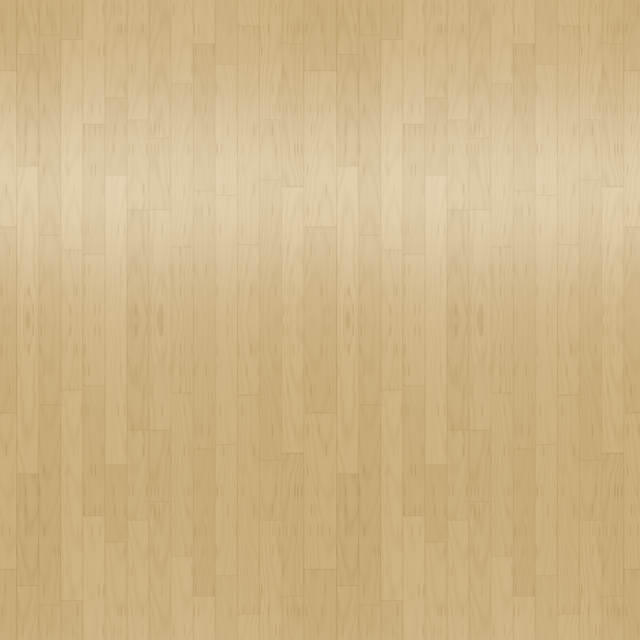
Write a WebGL 1 fragment shader that draws this texture.

```glsl
precision highp float;
uniform vec2 u_resolution;

#define REPEATS 2.0
#define PLANK_WIDTH 0.0345
#define LAST_PLANK 13.0
#define FIRST_SEAM 0.026
#define SEAM_WIDTH 0.0005
#define SEAM_DEPTH 0.045
#define TONE_RANGE 0.036
#define RING_DEPTH 0.024
#define FLECK_DEPTH 0.05
#define GLOW_HEIGHT 0.71
#define SHADED_WOOD vec3(0.775, 0.665, 0.463)
#define LIT_WOOD vec3(0.868, 0.793, 0.660)

const float TAU = 6.2831853;

float hash(vec2 p) {
  return fract(sin(dot(p, vec2(12.99, 78.23))) * 4375.85);
}

float line(float dist, float halfWidth, float blur) {
  return 1.0 - smoothstep(0.0, halfWidth + blur, dist);
}

// Growth rings: arches along the board, closing to ovals around a knot
float rings(vec2 p, float seed, float knot) {
  float phase = seed * TAU;
  float wobble = 0.13 * sin(p.y * 0.6 + phase)
               + 0.05 * sin(p.y * 1.7 + phase * 3.0)
               + 0.018 * sin(p.y * 5.3 + p.x * 4.0 + phase * 5.0);
  float across = p.x + wobble - (fract(seed * 7.3) - 0.5) * 1.2;
  float arch = 3.0 * across * across + 0.33 * p.y;
  float oval = length(vec2((p.x + wobble * 0.3) * 4.5, p.y * 0.95));
  float field = mix(arch, oval, knot * exp(-p.y * p.y / 7.0));
  return pow(0.5 + 0.5 * sin(field * 1.3 * TAU + phase), 3.0);
}

// Fine fibres running the length of the board
float fibres(vec2 p, float seed) {
  float phase = seed * TAU;
  float bend = sin(p.y * 0.35 + phase);
  return 0.5 * sin(p.x * 11.0 + bend * 1.5 + phase)
       + 0.3 * sin(p.x * 27.0 - bend * 2.0 + phase * 2.0)
       + 0.3 * sin(p.x * 49.0 + 2.0 * sin(p.y * 0.9 + phase));
}

// Short dark pores, one candidate in each cell
float flecks(vec2 p, float seed, float blur) {
  vec2 grid = p * vec2(6.0, 1.1);
  vec2 cell = floor(grid);
  vec2 key = cell + seed * 91.0;
  vec2 offset = fract(grid) - 0.5;
  offset.x += (hash(key + 3.1) - 0.5) * 0.4;
  float taper = 1.0 - smoothstep(0.1, 0.45, abs(offset.y));
  float present = smoothstep(0.72, 1.0, hash(key));
  return present * taper * line(abs(offset.x) / 6.0, 0.02, blur);
}

void main() {
  vec2 uv = gl_FragCoord.xy / u_resolution;
  float pixel = 1.0 / min(u_resolution.x, u_resolution.y);

  // Plank columns; the last one in each repeat is wider
  float span = 1.0 / REPEATS;
  float x = mod(uv.x - FIRST_SEAM, span);
  float id = min(floor(x / PLANK_WIDTH), LAST_PLANK);
  float left = x - id * PLANK_WIDTH;
  float width = id < LAST_PLANK ? PLANK_WIDTH : span - LAST_PLANK * PLANK_WIDTH;
  float edge = min(left, width - left);

  // Boards mirror about the middle height, with two joints in each half
  float v = abs(uv.y - 0.5);
  float jointA = 0.04 + 0.21 * hash(vec2(id, 4.0));
  float jointB = 0.28 + 0.19 * hash(vec2(id, 9.0));
  float board = step(jointA, v) + step(jointB, v);
  float joint = min(abs(v - jointA), abs(v - jointB));
  float seed = hash(vec2(id + 1.0, board + 2.0));

  // Grain, measured in plank widths
  vec2 p = vec2(left - 0.5 * width, v) / PLANK_WIDTH;
  float knot = step(mod(id, 6.0), 0.5) * step(id, 7.0);
  float figure = mix(0.35, 1.0, max(knot, fract(seed * 13.7)));
  float core = knot * exp(-p.x * p.x * 60.0 - p.y * p.y * 5.0);

  // Soft band of light, wrapping from top to bottom
  float d = abs(fract(uv.y - GLOW_HEIGHT + 0.5) - 0.5);
  float glow = 0.09 + 0.7 * exp(-d * d / 0.0225) + 0.1 * (1.0 + cos(TAU * d));
  glow -= 0.06 * cos(TAU * uv.x * REPEATS);
  vec3 color = mix(SHADED_WOOD, LIT_WOOD, glow);

  // Board tone and surface detail
  float shade = (seed - 0.5) * TONE_RANGE + 0.008;
  shade += 0.005 * fibres(p, seed);
  shade -= RING_DEPTH * figure * rings(p, seed, knot);
  shade -= FLECK_DEPTH * flecks(p, seed, pixel / PLANK_WIDTH);
  shade -= 0.05 * core;

  // Seams between planks and board ends
  float seamDepth = SEAM_DEPTH * mix(0.4, 1.0, hash(vec2(id, 17.0)));
  shade -= seamDepth * line(edge, SEAM_WIDTH, pixel);
  shade -= 0.6 * SEAM_DEPTH * line(joint, SEAM_WIDTH, pixel);

  color += shade * vec3(0.9, 1.0, 1.2);
  gl_FragColor = vec4(color, 1.0);
}
```
